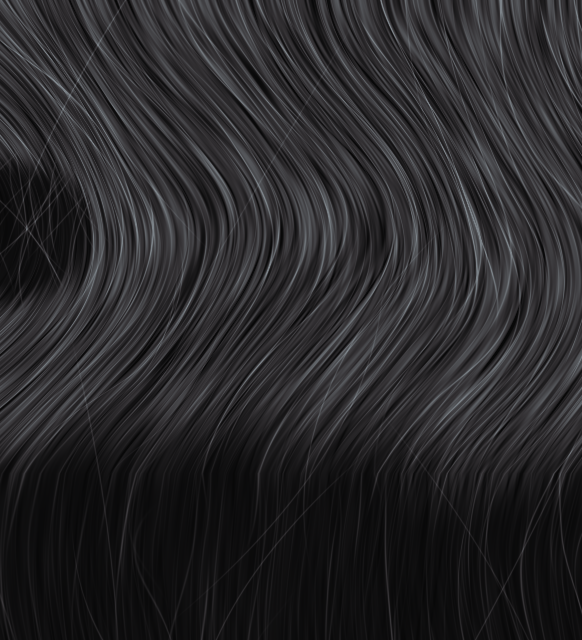
This texture is drawn by a Shadertoy shader. Its source:

```glsl
// Wavy dark hair: fine flowing strands, pale highlights, deep shadow below.

const float TAU = 6.2832;
const vec3 SHADOW = vec3(0.030, 0.030, 0.032);
const vec3 BODY   = vec3(0.205, 0.196, 0.207);
const vec3 SHEEN  = vec3(0.420, 0.440, 0.460);

float hash(vec2 p) {
    return fract(sin(dot(p, vec2(127.1, 311.7))) * 43758.5453);
}

float noise(vec2 p) {
    vec2 i = floor(p), f = fract(p);
    f = f * f * (3.0 - 2.0 * f);
    return mix(mix(hash(i), hash(i + vec2(1, 0)), f.x),
               mix(hash(i + vec2(0, 1)), hash(i + vec2(1, 1)), f.x), f.y);
}

float line(float d, float width) {
    float w = max(width, 0.6 / iResolution.y);
    return exp(-d * d / (w * w));
}

// Straightens the wave: equal results lie along one lock (p.y runs downwards).
float lockCoord(vec2 p) {
    float amplitude = 0.105 + 0.05 * exp(-4.0 * p.x);
    float crest = 0.36 + 0.07 * p.x;
    float fall = p.y - 0.6 * max(p.y - 0.74, 0.0);
    return p.x - amplitude * cos(TAU * (fall - crest) / 0.86);
}

// Slow drift that lets the strands of different layers cross.
float drift(vec2 p, float amount, float seed) {
    return amount * (noise(p * vec2(5.0, 3.6) + seed) - 0.5);
}

// Single hairs, one in each lane, fading in and out along their length.
float strands(float s, float t, float lanes, float width, float seed) {
    float x = s * lanes, sum = 0.0;
    for (int k = -1; k <= 1; k++) {
        float id = floor(x) + float(k);
        float r = hash(vec2(id, seed));
        float sway = 0.5 * sin(t * (4.0 + 7.0 * r) + TAU * hash(vec2(id, seed + 3.0)));
        float visible = smoothstep(0.3, 0.8, noise(vec2(id * 7.3 + seed, t * 6.0 + 9.0 * r)));
        sum += visible * (0.3 + 0.7 * r) * line((x - id - r - sway) / lanes, width);
    }
    return sum;
}

// Loose curved hairs scattered around a centre.
float looseHairs(vec2 p, vec2 centre, vec2 spread, float reach, float lean, int count, float seed) {
    float sum = 0.0;
    for (int i = 0; i < count; i++) {
        vec2 key = vec2(float(i), seed);
        vec2 root = centre + spread * (vec2(hash(key), hash(key + 11.0)) - 0.5);
        float slope = lean * (hash(key + 23.0) - 0.5);
        float bend = 0.9 / reach * (hash(key + 37.0) - 0.5);
        vec2 q = p - root;
        float tangent = slope + 2.0 * bend * q.y;
        float d = (q.x - slope * q.y - bend * q.y * q.y) / sqrt(1.0 + tangent * tangent);
        float ends = 1.0 - smoothstep(0.4 * reach, reach, abs(q.y));
        sum += ends * (0.4 + 0.6 * hash(key + 51.0)) * line(d, 0.0012);
    }
    return sum;
}

vec3 hairColor(float tone) {
    vec3 c = mix(SHADOW, BODY, clamp(tone / 0.2, 0.0, 1.0));
    return mix(c, SHEEN, clamp((tone - 0.2) / 0.23, 0.0, 1.3));
}

void mainImage(out vec4 fragColor, in vec2 fragCoord) {
    vec2 p = fragCoord / iResolution.y;
    p.y = 1.0 - p.y;
    float t = p.y;
    float s = lockCoord(p) + drift(p, 0.05, 4.0);
    float crossed = s + drift(p, 0.06, 19.0);

    // Fine grain and broader locks
    float grain = 0.55 * noise(vec2(s * 260.0, t * 16.0))
                + 0.45 * noise(vec2(crossed * 170.0, t * 11.0 + 7.0));
    float locks = noise(vec2(s * 17.0, t * 2.2 + 3.0));
    float tone = 0.185 + 0.42 * (grain - 0.5) + 0.06 * (locks - 0.5);

    // Dark gaps, then fine, medium and long light strands
    tone -= 0.14 * strands(crossed, t, 85.0, 0.0017, 5.0);
    float fine = 0.15 * strands(s, t, 150.0, 0.0012, 1.0)
               + 0.15 * strands(crossed, t, 80.0, 0.0012, 6.0);
    float bold = 0.24 * strands(s + drift(p, 0.06, 47.0), t, 40.0, 0.0014, 2.0)
               + 0.26 * strands(s + drift(p, 0.11, 63.0), t, 18.0, 0.0015, 3.0);

    // Shadow at the bottom, with an uneven edge that follows the locks
    float edge = t + 0.10 * (noise(vec2(s * 9.0, 2.0)) - 0.5);
    float lower = smoothstep(0.60, 0.80, edge);
    tone *= mix(1.0, 0.12, lower);
    fine *= mix(1.0, 0.35, lower);
    bold *= mix(1.0, 0.7, lower);

    // Hollow under the curl at the left
    float radius = length((p - vec2(0.01, 0.36)) / vec2(0.15, 0.12));
    float hollow = 1.0 - smoothstep(0.70, 1.15, radius + 0.3 * (grain - 0.5));
    tone *= mix(1.0, 0.15, hollow);
    float pale = (fine + bold) * mix(1.0, 0.35, hollow);
    pale += 0.17 * hollow * looseHairs(p, vec2(0.05, 0.36), vec2(0.2, 0.16), 0.13, 1.8, 24, 8.0);

    // Stray hairs across the whole surface
    float width = iResolution.x / iResolution.y;
    pale += 0.16 * looseHairs(p, vec2(0.5 * width, 0.5), vec2(width, 1.0), 0.3, 1.3, 9, 14.0);

    fragColor = vec4(hairColor(max(tone, 0.0) + pale), 1.0);
}
```
